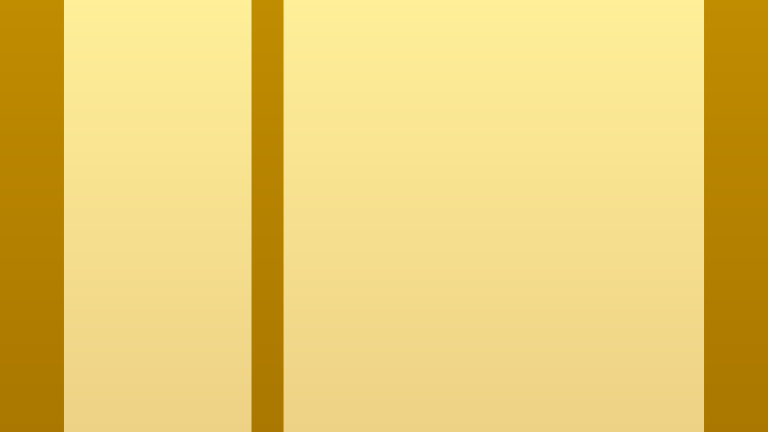
This background is drawn by a WebGL 1 fragment shader. Its source:

```glsl
precision mediump float;

uniform vec2 u_resolution;

// Panel extents: left and right edge as fractions of the canvas width
const vec2 NARROW_PANEL = vec2(0.0833, 0.3275);
const vec2 WIDE_PANEL = vec2(0.3692, 0.9167);

// Vertical gradient colours
const vec3 PANEL_TOP = vec3(1.0, 0.937, 0.6);
const vec3 PANEL_BOTTOM = vec3(0.93, 0.82, 0.52);
const vec3 FRAME_TOP = vec3(0.753, 0.549, 0.0);
const vec3 FRAME_BOTTOM = vec3(0.667, 0.467, 0.0);

// Coverage of a vertical band, smoothed over one pixel
float bandMask(float x, vec2 extent, float pixelWidth) {
    float inside = min(x - extent.x, extent.y - x);
    return clamp(inside / pixelWidth + 0.5, 0.0, 1.0);
}

void main() {
    vec2 uv = gl_FragCoord.xy / u_resolution;
    float pixelWidth = 1.0 / u_resolution.x;

    // Frame and panels share the same vertical fade
    vec3 frame = mix(FRAME_BOTTOM, FRAME_TOP, uv.y);
    vec3 panel = mix(PANEL_BOTTOM, PANEL_TOP, uv.y);

    float panelMask = max(bandMask(uv.x, NARROW_PANEL, pixelWidth),
                          bandMask(uv.x, WIDE_PANEL, pixelWidth));

    gl_FragColor = vec4(mix(frame, panel, panelMask), 1.0);
}
```
